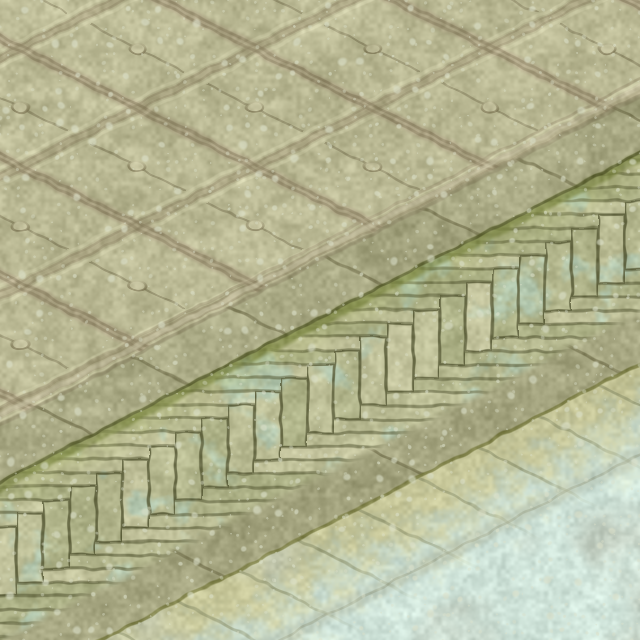
Give the GLSL for this texture, as a Shadertoy shader.

```glsl
float hash(vec2 p) {
    vec3 q = fract(vec3(p.xyx) * 0.1031);
    q += dot(q, q.yzx + 33.33);
    return fract((q.x + q.y) * q.z);
}

float noise(vec2 p) {
    vec2 i = floor(p), f = fract(p);
    f = f * f * (3.0 - 2.0 * f);
    return mix(mix(hash(i), hash(i + vec2(1, 0)), f.x),
               mix(hash(i + vec2(0, 1)), hash(i + vec2(1, 1)), f.x), f.y);
}

float fbm(vec2 p) {
    float sum = 0.0, gain = 0.5;
    for (int i = 0; i < 4; i++) {
        sum += gain * noise(p);
        p = mat2(1.6, 1.2, -1.2, 1.6) * p + 7.3;
        gain *= 0.5;
    }
    return sum;
}

// Soft line of the given half width around distance zero
float seam(float dist, float width) {
    return 1.0 - smoothstep(width * 0.35, width * 1.35, abs(dist));
}

float above(float value, float edge) {
    return smoothstep(edge - 0.002, edge + 0.002, value);
}

// Randomly sized pale flecks, one per grid cell
float flecks(vec2 p, float cells, float density) {
    vec2 id = floor(p * cells);
    vec2 center = 0.3 + 0.4 * vec2(hash(id + 3.1), hash(id + 17.7));
    float radius = 0.12 + 0.22 * hash(id + 41.0);
    float spot = 1.0 - smoothstep(radius * 0.4, radius, length(fract(p * cells) - center));
    return spot * step(1.0 - density, hash(id + 80.0));
}

vec3 diamondPaving(vec2 p, float grain) {
    vec2 q = (p - vec2(0.215, 0.9245)) / vec2(0.367, 0.185);
    vec2 uv = vec2(q.x - q.y, q.x + q.y);
    vec2 id = floor(uv + 0.5), f = uv - id;
    vec2 edge = (0.5 - abs(f)) * 0.165;
    vec3 col = vec3(0.73, 0.725, 0.58) + 0.035 * (hash(id + 20.0) - 0.5);

    // Wide worn grooves with a dark core
    float wear = 0.55 + 0.7 * grain;
    col = mix(col, vec3(0.65, 0.605, 0.49), 0.8 * seam(edge.y, 0.010) * wear);
    col = mix(col, vec3(0.66, 0.63, 0.50), 0.75 * seam(edge.x, 0.008) * wear);
    col = mix(col, vec3(0.50, 0.46, 0.34), 0.5 * seam(edge.y - 0.004, 0.0025) * wear);
    col = mix(col, vec3(0.53, 0.49, 0.37), 0.35 * seam(edge.x - 0.005, 0.002) * wear);
    col += 0.05 * seam(edge.x - 0.012, 0.003);

    // Hairline joint and central stud
    col = mix(col, vec3(0.53, 0.51, 0.38), 0.6 * seam(f.y * 0.165, 0.002) * step(abs(f.x), 0.4));
    vec2 local = vec2(f.x + f.y, f.y - f.x) * vec2(0.1835, 0.0925);
    float stud = length(local * vec2(1.0, 1.6)) - 0.013;
    col = mix(col, vec3(0.76, 0.75, 0.61), 1.0 - above(stud, 0.0));
    return mix(col, vec3(0.49, 0.46, 0.33), 0.65 * seam(stud, 0.0025) * smoothstep(0.012, -0.005, local.y));
}

vec3 herringbone(vec2 p, float slant, float grain) {
    float column = (p.x - 0.026) / 0.0413;
    float id = floor(column);
    float top = 0.514 * (0.026 + (id + 0.5) * 0.0413) + 0.174;
    float bottom = top - 0.108;
    float upright = step(bottom, p.y) * step(p.y, top);
    float base = p.y > top ? top : bottom;
    float row = (p.y - base) / 0.0212;
    float rowId = id + floor(row);
    float columnGap = (0.5 - abs(fract(column) - 0.5)) * 0.0413;
    float rowGap = (0.5 - abs(fract(row) - 0.5)) * 0.0212;
    float endGap = min(abs(p.y - top), abs(p.y - bottom));
    float gap = upright > 0.5 ? min(columnGap, endGap) : rowGap;

    float tone = hash(vec2(upright > 0.5 ? id : rowId, upright * 9.0 + step(top, p.y)) + 5.0);
    vec3 col = mix(vec3(0.66, 0.68, 0.51), vec3(0.77, 0.77, 0.62), tone);
    col = mix(col, vec3(0.70, 0.81, 0.74), 0.7 * smoothstep(0.53, 0.72, fbm(p * 19.0 + 4.0)));
    float strength = mix(0.6, 0.88, upright) * (0.7 + 0.5 * grain);
    col = mix(col, vec3(0.34, 0.35, 0.21), strength * seam(gap, 0.0028));
    // Moss gathers toward the upper curb
    return mix(col, vec3(0.60, 0.64, 0.36), 0.65 * smoothstep(0.17, 0.25, slant) * grain);
}

vec3 curb(vec2 p, float slant, float start, float pitch, float grain) {
    float along = (p.x + slant - start) / pitch;
    float joint = (0.5 - abs(fract(along) - 0.5)) * pitch;
    vec3 col = vec3(0.655, 0.655, 0.51) + 0.07 * (hash(vec2(floor(along), start * 100.0)) - 0.5);
    return mix(col, vec3(0.43, 0.42, 0.28), 0.65 * seam(joint, 0.003) * (0.5 + grain));
}

vec3 paleSlabs(vec2 p, float slant, float grain) {
    float cool = smoothstep(-0.10, -0.27, slant + 0.16 * (grain - 0.5));
    vec3 col = mix(vec3(0.76, 0.76, 0.58), vec3(0.82, 0.90, 0.86), cool);
    col = mix(col, vec3(0.70, 0.74, 0.66), 0.6 * seam(slant + 0.224, 0.016) * (0.4 + grain));
    col = mix(col, vec3(0.72, 0.75, 0.69), smoothstep(0.45, 0.75, fbm(p * 7.0 + 9.0)) * 0.7);
    float joint = (0.5 - abs(fract((p.x + 2.0 * p.y - 1.16) / 0.19) - 0.5)) * 0.085;
    float fade = smoothstep(-0.30, -0.12, slant);
    col = mix(col, vec3(0.53, 0.55, 0.40), 0.55 * fade * seam(joint, 0.0025));
    return mix(col, vec3(0.58, 0.60, 0.49), 0.35 * seam(slant + 0.224, 0.0025));
}

void mainImage(out vec4 fragColor, in vec2 fragCoord) {
    vec2 p = fragCoord / iResolution.xy;
    float grain = fbm(p * 42.0);
    vec2 wobbly = p + 0.004 * (vec2(noise(p * 55.0), noise(p * 55.0 + 31.0)) - 0.5);
    float slant = wobbly.y - 0.514 * wobbly.x;

    // Parallel bands from lower right to upper left
    vec3 col = paleSlabs(wobbly, slant, grain);
    col = mix(col, curb(wobbly, slant, 0.27, 0.31, grain), above(slant, -0.082));
    col = mix(col, herringbone(wobbly, slant, grain), smoothstep(-0.012, 0.012, slant));
    col = mix(col, curb(wobbly, slant, 0.09, 0.151, grain), above(slant, 0.245));
    col = mix(col, diamondPaving(wobbly, grain), above(slant, 0.338));

    // Mossy gutters and curb edging
    col = mix(col, vec3(0.49, 0.53, 0.27), seam(slant - 0.240, 0.010) * (0.35 + 0.8 * grain));
    col = mix(col, vec3(0.32, 0.34, 0.16), 0.65 * seam(slant - 0.247, 0.003));
    col = mix(col, vec3(0.45, 0.46, 0.23), 0.8 * seam(slant + 0.082, 0.0035));
    col = mix(col, vec3(0.78, 0.76, 0.64), 0.6 * seam(slant - 0.350, 0.005));
    col = mix(col, vec3(0.54, 0.51, 0.39), 0.5 * seam(slant - 0.336, 0.004));
    col = mix(col, vec3(0.58, 0.54, 0.42), 0.45 * seam(slant - 0.362, 0.003));

    // Weathering and scattered lichen
    col += 0.16 * (grain - 0.47) + 0.09 * (noise(p * 150.0) - 0.5);
    col += 0.06 * (fbm(p * 6.0) - 0.47);
    float lichen = max(flecks(wobbly, 38.0, 0.22), 0.7 * flecks(wobbly + 0.37, 72.0, 0.26));
    col = mix(col, vec3(0.86, 0.88, 0.79), 0.6 * lichen);
    fragColor = vec4(clamp(col, 0.0, 1.0), 1.0);
}
```
